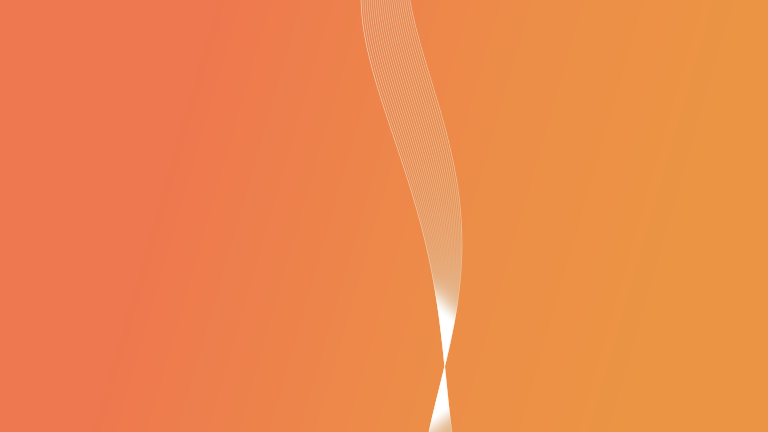
Give the GLSL for this background, as a Shadertoy shader.

```glsl
#define LINE_COUNT 24.0
#define LINE_WIDTH 0.0014
#define TILT 0.29
#define RAMP_START 0.50
#define RAMP_MIDDLE 1.25
#define RAMP_END 1.83
#define CORAL vec3(0.933, 0.470, 0.308)
#define AMBER vec3(0.927, 0.553, 0.283)
#define GOLD vec3(0.922, 0.586, 0.265)
#define SAND vec3(0.880, 0.800, 0.690)

// Slanted three-stop gradient; p is in canvas heights.
vec3 background(vec2 p) {
    float g = p.x + TILT * (1.0 - p.y);
    vec3 c = mix(CORAL, AMBER, clamp((g - RAMP_START) / (RAMP_MIDDLE - RAMP_START), 0.0, 1.0));
    return mix(c, GOLD, clamp((g - RAMP_MIDDLE) / (RAMP_END - RAMP_MIDDLE), 0.0, 1.0));
}

// The two border curves of the ribbon, as quartics of the depth below the top.
vec2 ribbonBorders(float t) {
    vec2 x = vec2(0.69136, 0.76543);
    x = x * t + vec2(-1.64198, -1.65432);
    x = x * t + vec2(1.14198, 0.75771);
    x = x * t + vec2(0.01929, 0.17515);
    return x * t + vec2(0.83565, 0.94907);
}

// Coverage of a vertical stroke at a given distance, softened over one pixel.
float stroke(float distance, float width, float pixel) {
    float overlap = min(distance + 0.5 * pixel, 0.5 * width)
                  - max(distance - 0.5 * pixel, -0.5 * width);
    return clamp(overlap / pixel, 0.0, 1.0);
}

void mainImage(out vec4 fragColor, in vec2 fragCoord) {
    float pixel = 1.0 / iResolution.y;
    vec2 p = fragCoord * pixel;
    vec3 color = background(p);

    // Ribbon extent, including its twist
    vec2 borders = ribbonBorders(1.0 - p.y);
    float left = min(borders.x, borders.y);
    float right = max(borders.x, borders.y);
    float span = max(right - left, 0.0005);
    float across = (p.x - left) / span;
    float halfLine = 0.5 * LINE_WIDTH;
    float inside = clamp((min(p.x - left, right - p.x) + halfLine) / pixel + 0.5, 0.0, 1.0);

    // Fine strands, blended to their mean density where too narrow to resolve
    float spacing = span / LINE_COUNT;
    float density = min(LINE_WIDTH / spacing, 1.0);
    float offset = (fract(across * LINE_COUNT + 0.5) - 0.5) * spacing;
    float strands = stroke(offset, LINE_WIDTH, pixel);
    float coverage = mix(density, strands, smoothstep(1.0, 2.5, spacing / pixel));

    // Crowded strands turn white, first along the left side
    float crowding = density + 0.25 * (0.5 - clamp(across, 0.0, 1.0)) * smoothstep(0.4, 0.7, density);
    float whiteness = smoothstep(0.5, 0.95, crowding);
    coverage = mix(coverage, 1.0, whiteness);
    color = mix(color, mix(SAND, vec3(1.0), whiteness), coverage * inside);

    // Bright outer strands
    float rim = max(stroke(p.x - left, LINE_WIDTH, pixel),
                    0.6 * stroke(p.x - right, LINE_WIDTH, pixel));
    color = mix(color, vec3(1.0, 0.95, 0.9), rim * mix(0.5, 1.0, whiteness));

    fragColor = vec4(color, 1.0);
}
```
